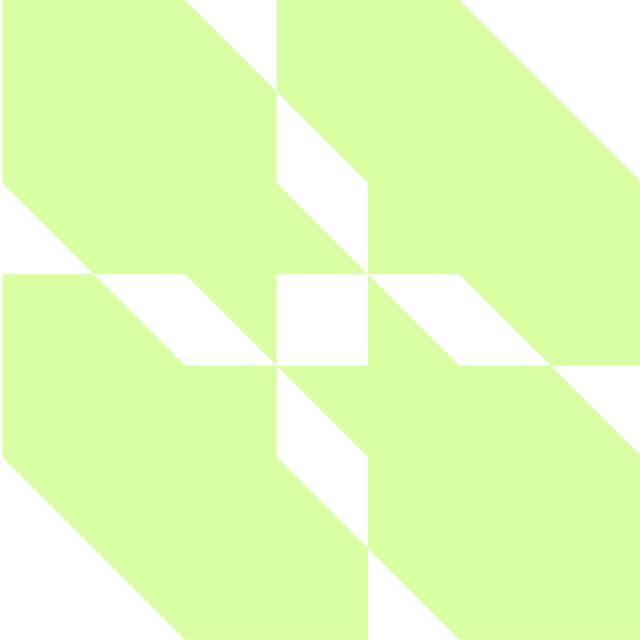
Reproduce this pattern procedurally as a Shadertoy shader.

```glsl
// Two by two large hexagons, each a square with two opposite corners cut off.
// Neighbours overlap by one grid unit; the even-odd rule turns overlaps white.
// Each hexagon is a distance function, and coverages are combined by soft xor.

// Distance to a square of half side 2, trimmed by a diagonal band
float cutSquare(vec2 p) {
    vec2 box = abs(p) - 2.0;
    float band = (abs(p.x - p.y) - 2.0) * sqrt(0.5);
    return max(max(box.x, box.y), band);
}

void mainImage(out vec4 fragColor, in vec2 fragCoord) {
    const float unit = 0.1428; // grid unit as a share of the canvas

    // Grid coordinates, measured rightwards and down from the top left
    vec2 uv = fragCoord / iResolution.xy;
    vec2 grid = vec2(uv.x - 0.0039, 1.0 - uv.y) / unit;
    float pixel = 1.0 / (unit * iResolution.y);

    // Even-odd fill of the overlapping hexagons
    float fill = 0.0;
    for (int row = 0; row < 2; row++) {
        for (int column = 0; column < 2; column++) {
            vec2 center = 2.0 + 3.0 * vec2(column, row);
            float cover = clamp(0.5 - cutSquare(grid - center) / pixel, 0.0, 1.0);
            fill = fill + cover - 2.0 * fill * cover;
        }
    }

    vec3 lime = vec3(0.85, 1.0, 0.64);
    fragColor = vec4(mix(vec3(1.0), lime, fill), 1.0);
}
```
